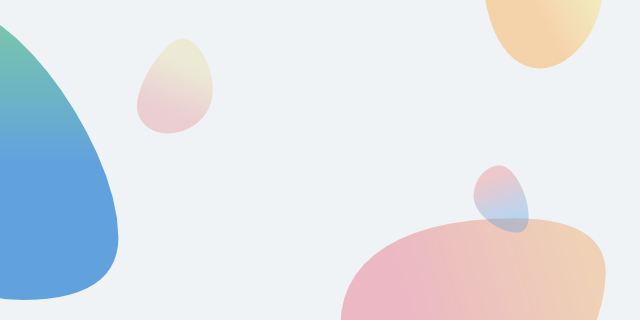
Give the GLSL for this background, as a Shadertoy shader.

```glsl
// Soft egg-shaped gradient blobs scattered over a pale grey background.

// Position of p along the line from a to b, clamped to 0..1.
float ramp(vec2 p, vec2 a, vec2 b) {
    vec2 axis = b - a;
    return clamp(dot(p - a, axis) / dot(axis, axis), 0.0, 1.0);
}

vec2 cubicBezier(vec2 a, vec2 b, vec2 c, vec2 d, float t) {
    float s = 1.0 - t;
    return s * s * s * a + 3.0 * s * t * (s * b + t * c) + t * t * t * d;
}

// Coverage of a closed curve through its four extreme points.
// Each quarter is a cubic pulled towards its bounding corner by its bulge.
float blob(vec2 p, vec2 left, vec2 top, vec2 right, vec2 bottom, vec4 bulge) {
    vec2 extremes[4] = vec2[4](left, top, right, bottom);
    const int STEPS = 14;
    float nearest = 1e5;
    float side = 1.0;
    vec2 previous = left;
    for (int i = 0; i < 4; i++) {
        vec2 a = extremes[i];
        vec2 d = extremes[(i + 1) % 4];
        vec2 corner = i % 2 == 0 ? vec2(a.x, d.y) : vec2(d.x, a.y);
        vec2 b = mix(a, corner, bulge[i]);
        vec2 c = mix(d, corner, bulge[i]);
        for (int j = 1; j <= STEPS; j++) {
            vec2 current = cubicBezier(a, b, c, d, float(j) / float(STEPS));
            vec2 edge = current - previous;
            vec2 offset = p - previous;
            vec2 gap = offset - edge * ramp(p, previous, current);
            nearest = min(nearest, dot(gap, gap));
            // Flip the sign for each edge crossed by a horizontal ray.
            if ((previous.y > p.y) != (current.y > p.y) &&
                offset.x < edge.x * offset.y / edge.y) side = -side;
            previous = current;
        }
    }
    return clamp(0.5 - side * sqrt(nearest) * iResolution.y, 0.0, 1.0);
}

void mainImage(out vec4 fragColor, in vec2 fragCoord) {
    // One unit is the canvas height.
    vec2 p = fragCoord / iResolution.y;
    vec3 color = vec3(0.937, 0.953, 0.965);

    // Large green to blue blob, lower left
    vec3 ocean = mix(vec3(0.38, 0.635, 0.87), vec3(0.475, 0.775, 0.67),
                     ramp(p, vec2(0.0, 0.49), vec2(0.0, 0.93)));
    color = mix(color, ocean, blob(p, vec2(-0.39, 0.48), vec2(-0.13, 0.974),
        vec2(0.37, 0.258), vec2(0.07, 0.0625), vec4(0.55, 0.38, 0.66, 0.55)));

    // Pale pink and cream egg, upper left
    vec3 blush = mix(vec3(0.92, 0.808, 0.82), vec3(0.925, 0.915, 0.835),
                     ramp(p, vec2(0.515, 0.655), vec2(0.575, 0.805)));
    color = mix(color, blush, blob(p, vec2(0.428, 0.669), vec2(0.57, 0.88),
        vec2(0.665, 0.716), vec2(0.523, 0.583), vec4(0.36, 0.5, 0.55, 0.57)));

    // Apricot to lemon blob, cut by the top edge
    vec3 apricot = mix(vec3(0.962, 0.828, 0.668), vec3(0.95, 0.915, 0.75),
                       ramp(p, vec2(1.715, 0.91), vec2(1.865, 0.99)));
    color = mix(color, apricot, blob(p, vec2(1.505, 1.13), vec2(1.745, 1.34),
        vec2(1.882, 1.031), vec2(1.6875, 0.786), vec4(0.5, 0.5, 0.5, 0.6)));

    // Wide rose to peach blob, cut by the bottom edge
    vec3 peach = mix(vec3(0.92, 0.722, 0.765), vec3(0.938, 0.825, 0.71),
                     ramp(p, vec2(1.24, 0.1), vec2(1.84, 0.28)));
    color = mix(color, peach, blob(p, vec2(1.064, -0.016), vec2(1.607, 0.318),
        vec2(1.893, 0.148), vec2(1.5625, -0.354), vec4(0.63, 0.66, 0.4, 0.55)));

    // Small translucent pink to blue egg
    vec3 glaze = mix(vec3(0.91, 0.47, 0.5), vec3(0.36, 0.61, 0.86),
                     ramp(p, vec2(1.545, 0.445), vec2(1.585, 0.325)));
    color = mix(color, glaze, 0.35 * blob(p, vec2(1.48, 0.385), vec2(1.5625, 0.483),
        vec2(1.652, 0.323), vec2(1.617, 0.273), vec4(0.55, 0.45, 0.6, 0.45)));

    fragColor = vec4(color, 1.0);
}
```
